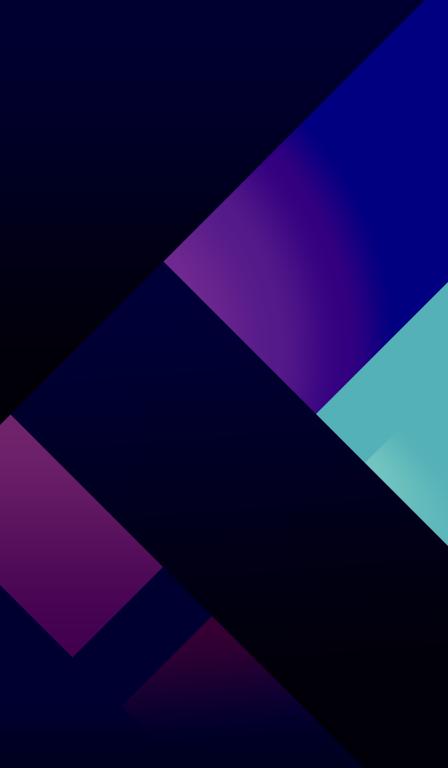
This background is drawn by a WebGL 1 fragment shader. Its source:

```glsl
precision highp float;

uniform vec2 u_resolution;

// Diagonal seams: RISE_* are values of x + y, FALL_* are values of x - y
#define RISE_TOP 0.5534
#define RISE_MID 0.9505
#define RISE_LOW 1.0780
#define FALL_RIGHT -0.1276
#define FALL_LEFT -0.5260
#define FALL_FAR -0.7617
#define GLOW_CENTER vec2(0.078, 0.456)

const vec3 NAVY = vec3(0.0, 0.0, 0.19);
const vec3 BLACK = vec3(0.004, 0.0, 0.03);
const vec3 BLUE = vec3(0.0, 0.0, 0.50);
const vec3 INDIGO = vec3(0.20, 0.0, 0.50);
const vec3 VIOLET = vec3(0.33, 0.10, 0.54);
const vec3 ORCHID = vec3(0.44, 0.16, 0.56);
const vec3 TEAL = vec3(0.33, 0.695, 0.72);
const vec3 MINT = vec3(0.45, 0.77, 0.75);
const vec3 ROSE = vec3(0.44, 0.14, 0.42);
const vec3 PLUM = vec3(0.26, 0.0, 0.31);
const vec3 WINE = vec3(0.21, 0.0, 0.20);

// Smooth mask, one where the value lies past the seam
float past(float value, float seam) {
    float w = 1.0 / u_resolution.y;
    return smoothstep(-w, w, value - seam);
}

// Violet glow that bends into blue
vec3 glowPanel(vec2 p) {
    float r = distance(p, GLOW_CENTER);
    vec3 c = mix(ORCHID, VIOLET, smoothstep(0.17, 0.29, r));
    c = mix(c, INDIGO, smoothstep(0.28, 0.375, r));
    return mix(c, BLUE, smoothstep(0.37, 0.445, r));
}

// Teal with a lighter corner that fades up the slope
vec3 tealPanel(float rise, float fall) {
    float fade = 1.0 - smoothstep(FALL_RIGHT, FALL_RIGHT + 0.10, fall);
    float along = 1.0 - 0.7 * smoothstep(RISE_LOW, RISE_LOW + 0.22, rise);
    return mix(TEAL, MINT, past(rise, RISE_LOW) * fade * along);
}

void main() {
    // Units of canvas height, y measured down from the top
    vec2 p = gl_FragCoord.xy / u_resolution.y;
    p.y = 1.0 - p.y;
    float rise = p.x + p.y;
    float fall = p.x - p.y;

    // Upper corner and the long dark band
    vec3 corner = mix(NAVY, BLACK, smoothstep(0.0, 0.54, p.y));
    vec3 band = mix(NAVY * 1.2, BLACK, smoothstep(0.32, 0.98, p.y + 0.08 * p.x));

    // Lower left ground with its two tiles
    vec3 ground = mix(NAVY, NAVY * 0.65, smoothstep(0.90, 1.0, p.y));
    vec3 roseTile = mix(ROSE, PLUM, smoothstep(0.53, 0.86, p.y));
    vec3 wineTile = mix(WINE, ground, smoothstep(0.83, 0.99, p.y + 0.08 * p.x));
    float inRow = past(fall, FALL_FAR);
    vec3 left = mix(ground, roseTile, inRow * (1.0 - past(rise, RISE_MID)));
    left = mix(left, wineTile, inRow * past(rise, RISE_LOW));

    // Bright panels on the right
    vec3 right = mix(glowPanel(p), tealPanel(rise, fall), past(rise, RISE_MID));

    // Join the strips, then cover the upper corner
    vec3 color = mix(left, band, past(fall, FALL_LEFT));
    color = mix(color, right, past(fall, FALL_RIGHT));
    color = mix(corner, color, past(rise, RISE_TOP));
    gl_FragColor = vec4(color, 1.0);
}
```
